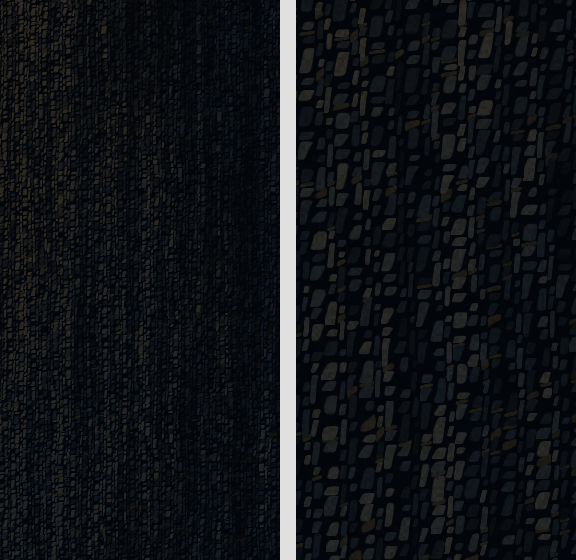
Left: the whole. Right: its middle third, enlarged.
Give the GLSL for this texture, as a Shadertoy shader.

```glsl
// Dark worn denim: slanted twill stitches in blue and faded brown on near-black cloth.

const float COLUMNS = 142.0;   // warp threads per canvas height
const float ROWS = 88.0;       // stitches per canvas height
const float TWILL_STEP = 0.43; // rise of the weave from thread to thread

const vec3 SHADOW = vec3(0.010, 0.020, 0.038);
const vec3 INDIGO = vec3(0.080, 0.120, 0.160);
const vec3 FADED  = vec3(0.170, 0.154, 0.122);

float hash(vec2 p) {
    vec3 q = fract(p.xyx * vec3(0.1031, 0.1030, 0.0973));
    q += dot(q, q.yzx + 33.33);
    return fract((q.x + q.y) * q.z);
}

// Layered sines, roughly -1 to 1
float waves(vec2 p, float seed) {
    float sum = 0.0, gain = 0.5;
    for (int i = 0; i < 4; i++) {
        sum += gain * sin(p.x + seed + 1.3 * sin(p.y + seed * 1.7));
        p = mat2(1.5, 0.6, -0.5, 1.6) * p + 2.1;
        gain *= 0.6;
    }
    return sum;
}

// Soft-edged rounded box, 1 inside
float roundedBox(vec2 p, vec2 halfSize, float radius, float edge) {
    vec2 d = abs(p) - halfSize + radius;
    float dist = length(max(d, 0.0)) + min(max(d.x, d.y), 0.0) - radius;
    return 1.0 - smoothstep(-edge, edge, dist);
}

// Broad fading: bright at the left, darker at the right and in the top middle
float wearAt(vec2 uv) {
    float wear = mix(1.12, 0.62, smoothstep(0.0, 0.5, uv.x));
    vec2 top = (uv - vec2(0.27, 0.96)) / vec2(0.10, 0.20);
    vec2 thigh = (uv - vec2(0.28, 0.28)) / vec2(0.09, 0.26);
    wear -= 0.26 * exp(-dot(top, top));
    wear += 0.14 * exp(-dot(thigh, thigh));
    return wear + 0.10 * waves(uv * vec2(16.0, 7.0), 2.0);
}

// Vertical streaks: each thread has its own strength, drifting along its length
float streakAt(float column, float y) {
    float own = hash(vec2(column, 7.0));
    float band = waves(vec2(column * 0.6, y * 2.0), 5.0);
    float drift = sin(y * 11.0 + own * 40.0);
    return 0.74 + 0.48 * own + 0.24 * band + 0.14 * drift;
}

// Returns warp coverage, weft coverage and strength at uv
vec3 weaveAt(vec2 uv, float pixel) {
    // Threads of uneven width
    float x = uv.x * COLUMNS + 0.35 * waves(uv * vec2(18.0, 24.0), 1.0);
    x += 0.22 * sin(uv.x * COLUMNS * 2.1 + 2.0 * sin(uv.y * 12.0));
    float column = floor(x);
    float streak = streakAt(column, uv.y);

    // Stitches of uneven length, stepped into a twill
    float y = uv.y * ROWS - column * TWILL_STEP + 0.55 * hash(vec2(column, 3.0));
    y += 0.5 * waves(vec2(column * 0.2, uv.y * 14.0), 4.0);
    y += 0.24 * sin(uv.y * ROWS * 2.3 + column * 2.4);
    vec2 cell = vec2(column, floor(y));
    vec2 rnd = vec2(hash(cell + 11.0), hash(cell + 47.0));

    float aspect = COLUMNS / ROWS;
    float edge = 0.62 * pixel * COLUMNS;
    vec2 p = vec2(fract(x) - 0.5, (fract(y) - 0.5) * aspect);
    p += (rnd - 0.5) * vec2(0.22, 0.30);
    p.x -= 0.24 * p.y;
    float girth = mix(rnd.y, streak - 0.5, 0.45);
    vec2 halfSize = mix(vec2(0.22, 0.38), vec2(0.44, 0.80), vec2(girth, rnd.x));
    float warp = roundedBox(p, halfSize, 0.22, edge);

    // Short cross threads in some of the gaps
    vec2 gap = vec2(column, floor(y + 0.5));
    vec2 q = vec2(fract(x) - 0.5, (fract(y + 0.5) - 0.5) * aspect);
    q.y -= 0.35 * q.x;
    float weft = roundedBox(q, vec2(0.46, 0.22), 0.18, edge);
    weft *= step(hash(gap + 29.0), 0.16);

    float strength = 0.50 + 0.68 * hash(cell + 83.0);
    return vec3(warp, weft, strength * streak);
}

void mainImage(out vec4 fragColor, in vec2 fragCoord) {
    float pixel = 1.0 / iResolution.y;
    vec2 uv = fragCoord * pixel;

    vec3 weave = weaveAt(uv, pixel);
    float wear = wearAt(uv);
    float light = weave.z * wear;

    // Brown gathers at the upper left and on the strongest stitches
    float warmth = 0.04 + 0.55 * smoothstep(0.15, 0.95, uv.y) * smoothstep(0.5, 0.0, uv.x);
    warmth += 0.55 * smoothstep(0.65, 1.15, light);
    warmth += 0.18 * waves(uv * vec2(20.0, 8.0), 8.0);
    vec3 yarn = mix(INDIGO, FADED, clamp(warmth, 0.0, 1.0));

    vec3 color = mix(SHADOW, yarn * min(light, 1.06), weave.x);
    color = mix(color, FADED * 0.72 * wear, weave.y * (1.0 - weave.x));

    // Fine fibre grain
    float grain = hash(floor(uv * 512.0) + 5.0) - 0.5;
    color *= 1.0 + 0.24 * grain;
    fragColor = vec4(max(color, SHADOW * 0.6), 1.0);
}
```
